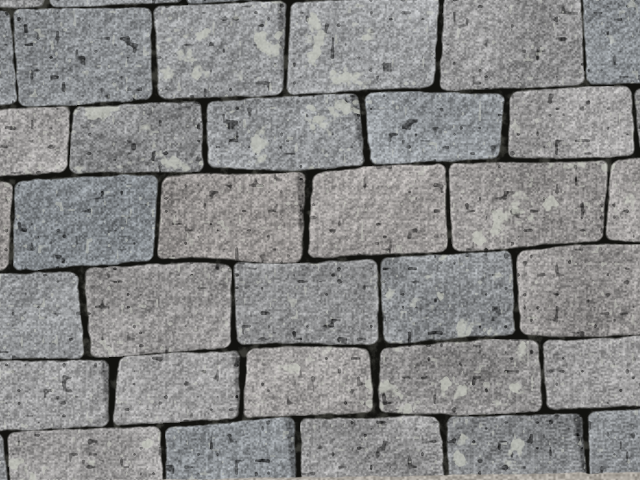
Reproduce this texture procedurally as a Shadertoy shader.

```glsl
#define COURSE_HEIGHT 0.1755
#define STONE_WIDTH 0.295
#define FIRST_BED 0.038
#define BED_SLOPE 0.042
#define JOINT_JITTER 0.2
#define JOINT_TILT 0.16
#define CORNER_RADIUS 0.016
#define EDGE_ROUGHNESS 0.007
#define STONE_TONE 0.575
#define GRAIN 0.24

const vec3 GAP_DARK = vec3(0.07, 0.07, 0.06);
const vec3 GAP_DUST = vec3(0.23, 0.23, 0.21);
const vec3 COOL_TINT = vec3(0.965, 1.0, 1.03);
const vec3 WARM_TINT = vec3(1.025, 1.0, 0.985);
const vec3 LICHEN = vec3(0.78, 0.79, 0.75);
const vec3 GROUND = vec3(0.66, 0.64, 0.61);

// Start of each course, as a fraction of a stone width
const float COURSE_START[7] = float[7](0.31, 0.08, 0.51, 0.19, 0.66, 0.75, 0.12);

float hash(vec2 p) {
    return fract(sin(dot(p, vec2(127.1, 311.7))) * 43758.5453);
}

float noise(vec2 p) {
    vec2 i = floor(p), f = fract(p);
    f = f * f * (3.0 - 2.0 * f);
    return mix(mix(hash(i), hash(i + vec2(1, 0)), f.x),
               mix(hash(i + vec2(0, 1)), hash(i + vec2(1, 1)), f.x), f.y);
}

float fbm(vec2 p) {
    float sum = 0.0, amp = 0.5;
    for (int i = 0; i < 4; i++) {
        sum += amp * noise(p);
        p = mat2(1.6, 1.2, -1.2, 1.6) * p + 7.3;
        amp *= 0.5;
    }
    return sum / 0.9375;
}

// Height of the bed joint below a course, measured downwards
float bedJoint(float course, float x) {
    float wave = 0.015 * sin(2.4 * course - 0.83);
    float wobble = 0.016 * (noise(vec2(x * 5.0, course * 7.0)) - 0.5);
    return FIRST_BED + COURSE_HEIGHT * course - BED_SLOPE * x + wave + wobble;
}

// Position of the upright joint to the left of a stone
float sideJoint(float course, float column, float rise) {
    vec2 id = vec2(column, course);
    float start = COURSE_START[int(clamp(course, 0.0, 6.0))];
    float jitter = JOINT_JITTER * (hash(id + 3.7) - 0.5);
    float tilt = JOINT_TILT * (hash(id + 9.2) - 0.5);
    return (column + start + jitter) * STONE_WIDTH + tilt * rise;
}

// Uneven clearance between a stone side and its joint
float clearance(vec2 id, float side, float along, float width) {
    float tilt = (hash(id + side * 5.3) - 0.5) * along * 0.09;
    return max(0.0015, width * (0.35 + hash(id + side * 2.9)) + tilt);
}

float relief(vec2 p) {
    return 0.65 * fbm(p * 55.0) + 0.5 * fbm(p * vec2(13.0, 17.0));
}

void mainImage(out vec4 fragColor, in vec2 fragCoord) {
    vec2 p = fragCoord / iResolution.y;
    p.y = 1.0 - p.y;
    float pixel = 1.0 / iResolution.y;

    // Find the course and the stone within it
    float course = floor((p.y + BED_SLOPE * p.x - FIRST_BED) / COURSE_HEIGHT) + 1.0;
    if (p.y < bedJoint(course - 1.0, p.x)) course -= 1.0;
    else if (p.y > bedJoint(course, p.x)) course += 1.0;
    float top = bedJoint(course - 1.0, p.x), bottom = bedJoint(course, p.x);
    float rise = p.y - 0.5 * (top + bottom);
    float start = COURSE_START[int(clamp(course, 0.0, 6.0))];
    float column = floor(p.x / STONE_WIDTH - start);
    if (p.x < sideJoint(course, column, rise)) column -= 1.0;
    else if (p.x > sideJoint(course, column + 1.0, rise)) column += 1.0;
    float left = sideJoint(course, column, rise);
    float right = sideJoint(course, column + 1.0, rise);
    float run = p.x - 0.5 * (left + right);
    vec2 id = vec2(column, course);

    // Distance inside the stone, with rounded corners and a rough outline
    float fromLeft = p.x - left - clearance(id, 1.0, rise, 0.006);
    float fromRight = right - p.x - clearance(id, 2.0, rise, 0.006);
    float fromTop = p.y - top - clearance(id, 3.0, run, 0.0035);
    float fromBottom = bottom - p.y - clearance(id, 4.0, run, 0.0035);
    vec2 inset = vec2(min(fromLeft, fromRight), min(fromTop, fromBottom));
    float depth = CORNER_RADIUS - length(max(CORNER_RADIUS - inset, 0.0));
    depth += EDGE_ROUGHNESS * (fbm(p * 38.0) - 0.5);

    // Rough face lit from the upper left
    float slope = relief(p) - relief(p + vec2(-0.003, -0.004));
    float tone = STONE_TONE + 0.1 * (hash(id + 1.3) - 0.5) + 0.55 * slope;
    tone += GRAIN * (noise(p * 260.0) - 0.5) + 0.2 * (fbm(p * 9.0 + id) - 0.5);
    tone += 0.12 * exp(-max(depth, 0.0) / 0.004);
    float facet = step(0.6, hash(id + 6.1)) * smoothstep(0.014, 0.006, fromRight + 0.1 * rise);
    tone -= 0.2 * facet + 0.1 * smoothstep(0.008, 0.0, fromBottom);
    tone -= 0.25 * smoothstep(0.83, 0.93, noise(p * 75.0 + 31.0));
    vec3 stone = tone * mix(COOL_TINT, WARM_TINT, hash(id + 4.4));

    // Pale flecks, and lichen on a few stones
    float fleck = 0.5 * smoothstep(0.84, 0.94, noise(p * vec2(110.0, 80.0)));
    float patches = smoothstep(0.66, 0.74, fbm(p * 26.0 + 12.0)) * step(0.72, hash(id + 8.8));
    stone = mix(stone, LICHEN, max(fleck, 0.7 * patches));

    // Shaded gaps and the strip of ground at the foot
    vec3 gap = mix(GAP_DARK, GAP_DUST, smoothstep(0.5, 0.8, fbm(p * 45.0 + 5.0)));
    vec3 color = mix(gap, stone, smoothstep(-0.001 - pixel, 0.001 + pixel, depth));
    float groundTop = 1.006 - 0.017 * p.x + 0.008 * (fbm(p * 30.0) - 0.5);
    vec3 ground = GROUND + GRAIN * (noise(p * 200.0) - 0.5);
    color = mix(color, ground, smoothstep(-pixel, pixel, p.y - groundTop));
    fragColor = vec4(clamp(color, 0.0, 1.0), 1.0);
}
```
